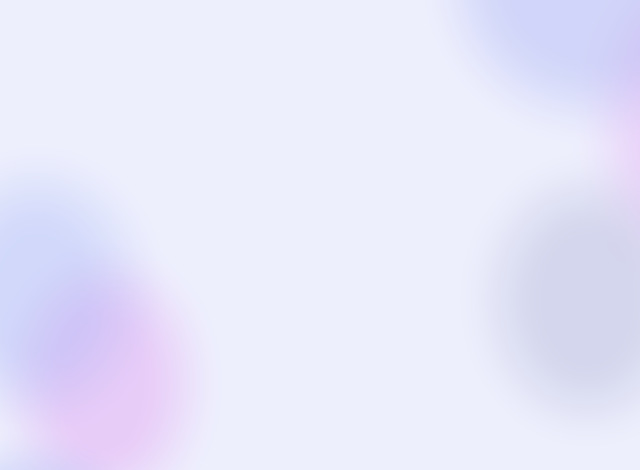
Give the GLSL for this background, as a WebGL 2 fragment shader.

```glsl
#version 300 es
precision highp float;
// Soft blurred ellipses of blue, pink and grey in the corners of a pale lavender field.
uniform vec2 u_resolution;
out vec4 fragColor;

// Coverage of a blurred ellipse, using an approximate signed distance
float blob(vec2 p, vec2 center, vec2 radii, float blur) {
    vec2 q = (p - center) / radii;
    float k = length(q);
    float d = k * (k - 1.0) / max(length(q / radii), 1e-4);
    // Keep the deep interior solid, where the distance estimate flattens
    d = k < 0.5 ? min(d, (k - 1.0) * min(radii.x, radii.y)) : d;
    return 1.0 - smoothstep(-blur, blur, d);
}

void main() {
    // Units of canvas height, with the width scaled to a fixed aspect
    vec2 p = gl_FragCoord.xy / u_resolution * vec2(1.362, 1.0);

    vec3 blue = vec3(0.66, 0.69, 0.95);
    vec3 skyBlue = vec3(0.655, 0.715, 0.965);
    vec3 pink = vec3(0.89, 0.66, 0.95);
    vec3 grey = vec3(0.73, 0.74, 0.865);
    vec3 color = vec3(0.931, 0.938, 0.992);

    // Pink glows lie underneath
    color = mix(color, pink, 0.50 * blob(p, vec2(0.222, 0.184), vec2(0.168, 0.222), 0.10));
    color = mix(color, pink, 0.42 * blob(p, vec2(1.445, 0.734), vec2(0.142, 0.266), 0.10));

    // Blue glows at the left and the upper right
    color = mix(color, skyBlue, 0.40 * blob(p, vec2(0.080, 0.379), vec2(0.186, 0.222), 0.11));
    color = mix(color, blue, 0.40 * blob(p, vec2(0.071, -0.064), vec2(0.142, 0.089), 0.08));
    color = mix(color, blue, 0.41 * blob(p, vec2(1.259, 1.053), vec2(0.275), 0.105));

    // Grey glow at the right
    color = mix(color, grey, 0.50 * blob(p, vec2(1.250, 0.362), vec2(0.186, 0.227), 0.105));

    fragColor = vec4(color, 1.0);
}
```
